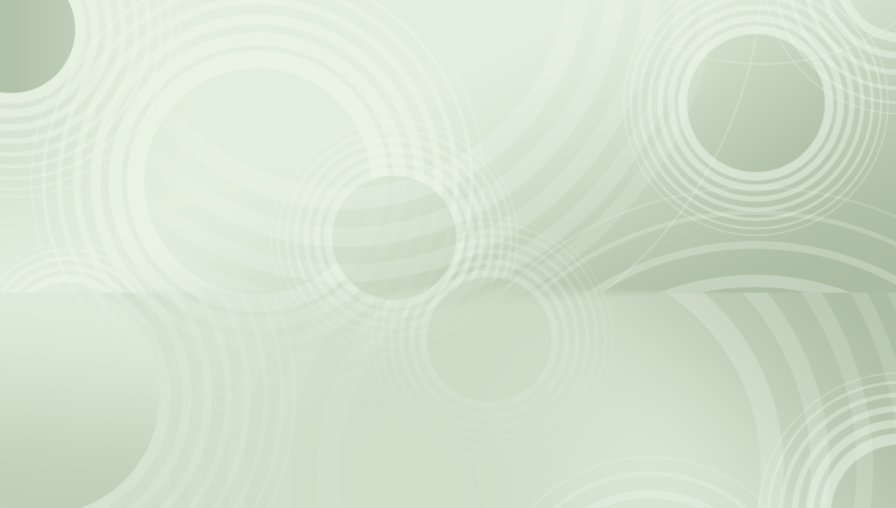
Write a Shadertoy shader that draws this background.

```glsl
const vec3 SHADE = vec3(0.64, 0.71, 0.61);
const vec3 PALE = vec3(0.905, 0.95, 0.885);
const vec3 RING = vec3(0.93, 0.97, 0.92);
const float SEAM = 0.424;          // height where the two panels meet
const float SEAM_BLUR = 0.05;      // softness of the seam near the centre
const float HAIRLINE = 0.0028;     // width of the finest rings

float pixel;                       // one pixel in canvas units

// Soft-edged disc mask
float disc(vec2 p, vec2 centre, float radius) {
    return smoothstep(pixel, -pixel, length(p - centre) - radius);
}

float glow(vec2 p, vec2 centre, float size) {
    vec2 d = (p - centre) / size;
    return exp(-dot(d, d));
}

// Concentric rings: radii and widths run from inner (x) to outer (y)
float rings(vec2 p, vec2 centre, vec2 radii, vec2 widths, int count) {
    float dist = length(p - centre);
    float cover = 0.0;
    for (int i = 0; i < count; i++) {
        float t = float(i) / float(max(count - 1, 1));
        float radius = mix(radii.x, radii.y, 1.0 - pow(1.0 - t, 1.2));
        float halfWidth = 0.5 * mix(widths.x, widths.y, pow(t, 0.7));
        float line = smoothstep(-pixel, pixel, halfWidth - abs(dist - radius));
        cover = max(cover, line * mix(1.0, 0.6, t));
    }
    return cover;
}

void veil(inout float light, float cover, float strength) {
    light = 1.0 - (1.0 - light) * (1.0 - cover * strength);
}

float upperTone(vec2 p) {
    float tone = 0.95 - 0.83 * smoothstep(-0.5, 0.45, 0.55 * p.x - 1.1 * p.y);
    tone -= 0.18 * glow(p, vec2(0.0, 0.75), 0.22);
    return tone;
}

float lowerTone(vec2 p) {
    float tone = 0.64 - 0.5 * smoothstep(1.35, 2.15, p.x + 0.9 * p.y);
    tone += 0.14 * glow(p, vec2(1.29, 0.06), 0.25);
    tone += 0.1 * glow(p, vec2(0.4, 0.42), 0.3);
    return tone;
}

void mainImage(out vec4 fragColor, in vec2 fragCoord) {
    vec2 p = fragCoord / iResolution.y;
    pixel = 1.0 / iResolution.y;

    // Ring centres
    vec2 corner = vec2(0.023, 0.942);
    vec2 large = vec2(0.507, 0.643);
    vec2 middle = vec2(0.776, 0.532);
    vec2 right = vec2(1.488, 0.797);
    vec2 lowLeft = vec2(0.08, 0.221);
    vec2 faint = vec2(0.963, 0.332);
    vec2 lowRight = vec2(1.774, -0.014);
    vec2 upperSweep = vec2(0.68, 1.069);
    vec2 lowerSweep = vec2(1.083, 0.078);

    // Panels: the seam is crisp at both sides and blurred in the centre
    float blur = pixel + SEAM_BLUR * glow(vec2(p.x, 0.0), vec2(0.82, 0.0), 0.32);
    float upper = smoothstep(-blur, blur, p.y - SEAM);
    float lower = 1.0 - upper;
    float low = lowerTone(p);
    float leftFade = mix(0.42, 0.87, smoothstep(0.0, SEAM, p.y + 0.1 * p.x));
    low = mix(low, leftFade, disc(p, lowLeft, 0.235));
    float tone = mix(low, upperTone(p), upper);

    // Shaded discs
    float cornerDisc = disc(p, corner, 0.125);
    float middleDisc = disc(p, middle, 0.123);
    float faintDisc = disc(p, faint, 0.122);
    float cornerTone = 0.22 + 1.6 * max(p.x - 0.03, 0.0);
    tone = mix(tone, cornerTone, cornerDisc);
    tone -= disc(p, right, 0.138) * (0.14 + 0.25 * (p.x - right.x));
    tone -= disc(p, lowRight, 0.14) * 0.06;
    tone -= faintDisc * 0.03;
    tone -= middleDisc * 0.06;

    // Broad sweeping bands, each held to its panel
    float light = 0.0;
    float upperFade = 0.27 * smoothstep(0.2, 0.45, p.x);
    veil(light, upper * rings(p, upperSweep, vec2(0.46, 0.72), vec2(0.042, 0.03), 5), upperFade);
    veil(light, upper * rings(p, upperSweep, vec2(0.82), vec2(0.0035), 1), upperFade);
    veil(light, upper * rings(p, vec2(1.486, -0.069), vec2(0.516, 0.70), vec2(0.024, 0.004), 4), 0.33);
    float sweepFade = mix(0.08, 0.24, smoothstep(0.9, 1.4, p.x));
    veil(light, lower * rings(p, lowerSweep, vec2(0.437, 0.76), vec2(0.045, 0.025), 5), sweepFade);

    // Fine ring clusters; discs hide the clusters that pass behind them
    float open = (1.0 - 0.85 * middleDisc) * (1.0 - 0.8 * faintDisc) * (1.0 - cornerDisc);
    veil(light, rings(p, corner, vec2(0.136, 0.33), vec2(0.02, HAIRLINE), 9), 0.5);
    float largeFade = mix(0.05, 0.55, smoothstep(0.3, 0.55, p.y));
    veil(light, open * rings(p, large, vec2(0.24, 0.445), vec2(0.034, HAIRLINE), 7), largeFade);
    float middleFade = mix(0.12, 0.4, smoothstep(0.33, 0.5, p.y)) * (1.0 - 0.7 * faintDisc);
    veil(light, rings(p, middle, vec2(0.13, 0.242), vec2(0.016, HAIRLINE), 7), middleFade);
    veil(light, rings(p, right, vec2(0.144, 0.26), vec2(0.017, HAIRLINE), 7), 0.5);
    veil(light, lower * rings(p, lowLeft, vec2(0.245, 0.5), vec2(0.022, 0.006), 8), 0.2);
    veil(light, upper * rings(p, vec2(0.134, 0.332), vec2(0.12, 0.19), vec2(0.014, HAIRLINE), 5), 0.45);
    float faintFade = mix(0.08, 0.24, smoothstep(0.15, 0.42, p.y)) * (1.0 - middleDisc);
    veil(light, rings(p, faint, vec2(0.13, 0.242), vec2(0.013, HAIRLINE), 7), faintFade);
    veil(light, rings(p, lowRight, vec2(0.15, 0.28), vec2(0.022, HAIRLINE), 6), 0.48);
    veil(light, rings(p, vec2(1.774, 1.046), vec2(0.12, 0.27), vec2(0.018, HAIRLINE), 6), 0.5);
    veil(light, rings(p, vec2(1.279, -0.22), vec2(0.247, 0.32), vec2(0.016, 0.004), 3), 0.35);
    veil(light, rings(p, vec2(1.498, 1.346), vec2(0.472), vec2(0.0035), 1), 0.25);

    vec3 colour = mix(SHADE, PALE, clamp(tone, 0.0, 1.0));
    fragColor = vec4(mix(colour, RING, light), 1.0);
}
```
